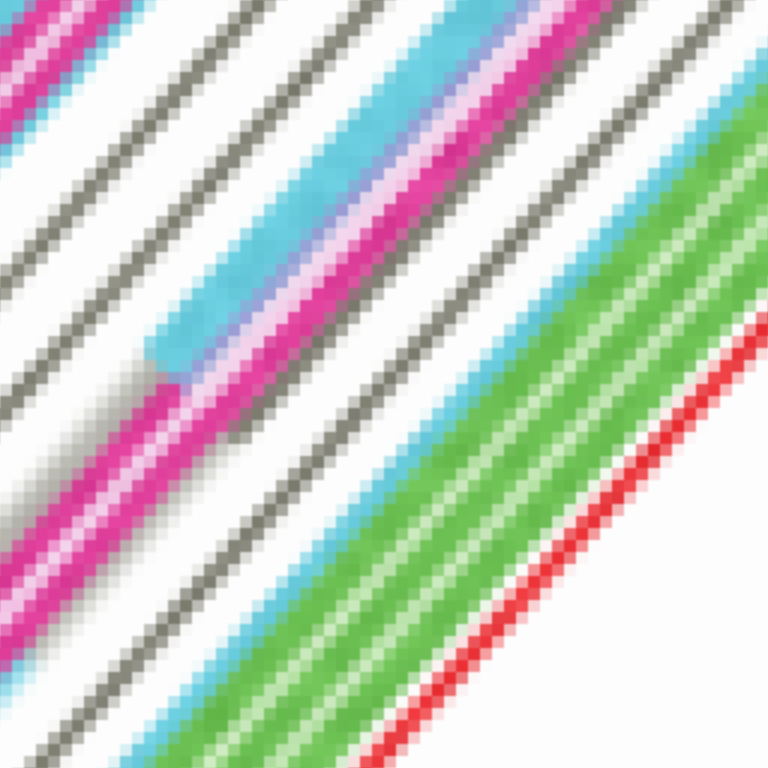
Write a three.js fragment shader that draws this pattern.

```glsl
// Coarse mosaic of slanted stripes: grey hairlines, pink and cyan cords, a green ribbon and a red edge.
varying vec2 vUv;

const vec3 GREY = vec3(0.49, 0.49, 0.44);
const vec3 CYAN = vec3(0.41, 0.80, 0.87);
const vec3 PINK = vec3(0.87, 0.24, 0.60);
const vec3 PALE_PINK = vec3(0.95, 0.82, 0.92);
const vec3 GREEN = vec3(0.42, 0.75, 0.32);

vec2 gradient(vec2 p) {
  float a = 6.2832 * fract(sin(dot(p, vec2(127.1, 311.7))) * 437.58);
  return vec2(cos(a), sin(a));
}

float gradientNoise(vec2 p) {
  vec2 i = floor(p), f = fract(p);
  vec2 u = f * f * (3.0 - 2.0 * f);
  float a = dot(gradient(i), f);
  float b = dot(gradient(i + vec2(1, 0)), f - vec2(1, 0));
  float c = dot(gradient(i + vec2(0, 1)), f - vec2(0, 1));
  float d = dot(gradient(i + 1.0), f - 1.0);
  return mix(mix(a, b, u.x), mix(c, d, u.x), u.y);
}

// Coverage of a stripe; one mosaic cell spans about 0.033 across the slant.
float band(float s, float center, float halfWidth) {
  return smoothstep(-0.018, 0.018, halfWidth - abs(s - center));
}

vec3 stripes(vec2 p) {
  float down = 1.0 - p.y;
  float s = down + 1.108 * p.x; // across the stripes
  float t = down - p.x;         // along the stripes
  vec3 color = vec3(0.992);

  // Corner cord
  color = mix(color, CYAN, band(s, 0.09, 0.13));
  color = mix(color, PINK, band(s, 0.122, 0.07));
  color = mix(color, PALE_PINK, band(s, 0.122, 0.018));

  // Grey hairlines
  float hairlines = band(s, 0.378, 0.019) + band(s, 0.541, 0.019) + band(s, 1.056, 0.019);
  color = mix(color, GREY, hairlines);

  // Upper part of the middle cord: cyan side, pink core, grey shadow
  vec3 upper = mix(color, CYAN, band(s, 0.715, 0.058));
  upper = mix(upper, vec3(0.60, 0.61, 0.83), band(s, 0.767, 0.016));
  upper = mix(upper, GREY, band(s, 0.904, 0.024));
  upper = mix(upper, PINK, band(s, 0.855, 0.032));

  // Lower part: soft halo that turns cyan, with pink on both sides
  vec3 haloColor = mix(vec3(0.71, 0.71, 0.68), CYAN, smoothstep(0.79, 0.85, t));
  float halo = smoothstep(0.155, 0.085, abs(s - 0.795));
  vec3 lower = mix(color, haloColor, halo);
  lower = mix(lower, PINK, band(s, 0.807, 0.074));

  color = mix(upper, lower, smoothstep(0.255, 0.285, t));
  color = mix(color, PALE_PINK, band(s, 0.806, 0.019));

  // Green ribbon with a cyan fringe and two light threads
  color = mix(color, CYAN, band(s, 1.195, 0.03));
  color = mix(color, GREEN, band(s, 1.345, 0.135));
  for (int i = 0; i < 2; i++) {
    float thread = band(s, 1.296 + 0.097 * float(i), 0.016);
    color = mix(color, vec3(0.81, 0.92, 0.76), thread);
  }

  // Red edge
  color = mix(color, vec3(0.91, 0.18, 0.20), band(s, 1.532, 0.020));

  // Uneven ink, leaving the white ground clean
  float ink = 1.0 - min(color.r, min(color.g, color.b));
  return color + 0.10 * ink * gradientNoise(p * 23.0);
}

void main() {
  // Blend the four nearest cells across narrow soft seams
  vec2 grid = vUv * 64.0 - 0.5;
  vec2 cell = floor(grid);
  vec2 seam = clamp(fwidth(grid), 0.16, 0.5);
  vec2 blend = smoothstep(0.5 - seam, 0.5 + seam, fract(grid));
  vec3 color = vec3(0.0);
  for (int y = 0; y < 2; y++) {
    for (int x = 0; x < 2; x++) {
      vec2 corner = vec2(float(x), float(y));
      vec2 weight = mix(1.0 - blend, blend, corner);
      color += weight.x * weight.y * stripes((cell + corner + 0.5) / 64.0);
    }
  }
  gl_FragColor = vec4(color, 1.0);
}
```
